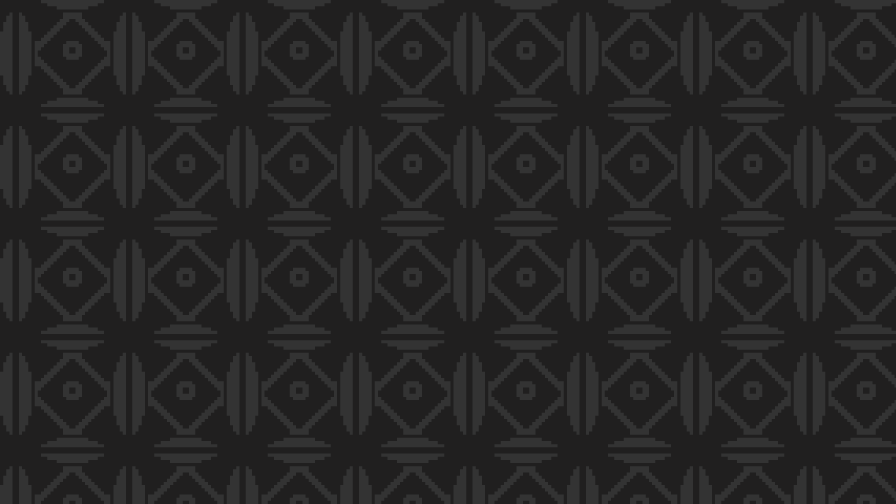
Reproduce this pattern procedurally as a WebGL 1 fragment shader.

```glsl
precision highp float;
// Dark blocky tiling: each tile holds a small ring inside an outlined diamond,
// framed by four stepped wedges. Every motif is a rule on whole-cell indices,
// mirrored about the tile centre, and box-filtered for smooth edges.

uniform vec2 u_resolution;

#define CELLS_DOWN 160.0               // cells in the canvas height
#define TILE 36.0                      // cells per repeat
#define FIRST_CENTRE vec2(23.0, 16.0)  // ring centre, in cells from top left
#define FRAME_DROP 1.0                 // frame sits this far below the ring
#define DIAMOND_SUM 12.0               // middle of the diamond outline
#define WEDGE_OUTER 16.0               // outermost cell of each wedge
#define SIDE_REACH 13.0                // half length of the upright wedges
#define CAP_REACH 10.0                 // half length of the flat wedges
#define GROUND vec3(0.125, 0.122, 0.122)
#define FIGURE vec3(0.200, 0.200, 0.200)
#define SAMPLES 4

// Square ring with clipped corners and a two-cell hole.
bool ring(vec2 c) {
  float reach = max(c.x, c.y);
  return reach >= 1.0 && reach < 3.0 && c.x + c.y < 4.0;
}

// Three-cell diagonal outline, closed by short bars at its four tips.
bool diamond(vec2 c) {
  bool outline = abs(c.x + c.y - DIAMOND_SUM) < 1.5 && c.x < 11.0 && c.y < 12.0;
  bool sideBar = c.x == 11.0 && c.y < 4.0;
  bool capBar = c.y == 12.0 && c.x < 3.0;
  return outline || sideBar || capBar;
}

// Stepped wedges that shorten ever faster toward the tile centre.
bool wedges(vec2 c) {
  vec2 s = WEDGE_OUTER - c;
  bool side = s.x >= 0.0 && s.x < 4.0
           && c.y < SIDE_REACH - 0.5 * s.x * (s.x + 1.0);
  bool cap = s.y >= 0.0 && s.y < 3.0
          && c.x < CAP_REACH - 0.5 * s.y * (s.y + 3.0);
  return side || cap;
}

// Signed offset from the nearest repeat of a centre.
vec2 tileOffset(vec2 p) {
  return mod(p + 0.5 * TILE, TILE) - 0.5 * TILE;
}

float figure(vec2 cell) {
  vec2 p = cell - FIRST_CENTRE;
  vec2 inner = floor(abs(tileOffset(p)));
  vec2 frame = floor(abs(tileOffset(p - vec2(0.0, FRAME_DROP))));
  return ring(inner) || diamond(frame) || wedges(frame) ? 1.0 : 0.0;
}

void main() {
  float cellsPerPixel = CELLS_DOWN / u_resolution.y;
  vec2 corner = gl_FragCoord.xy - 0.5;
  float coverage = 0.0;

  // Average a regular grid of samples across the pixel.
  for (int y = 0; y < SAMPLES; y++) {
    for (int x = 0; x < SAMPLES; x++) {
      vec2 q = corner + (vec2(float(x), float(y)) + 0.5) / float(SAMPLES);
      q.y = u_resolution.y - q.y;
      coverage += figure(q * cellsPerPixel);
    }
  }
  coverage /= float(SAMPLES * SAMPLES);

  gl_FragColor = vec4(mix(GROUND, FIGURE, coverage), 1.0);
}
```
